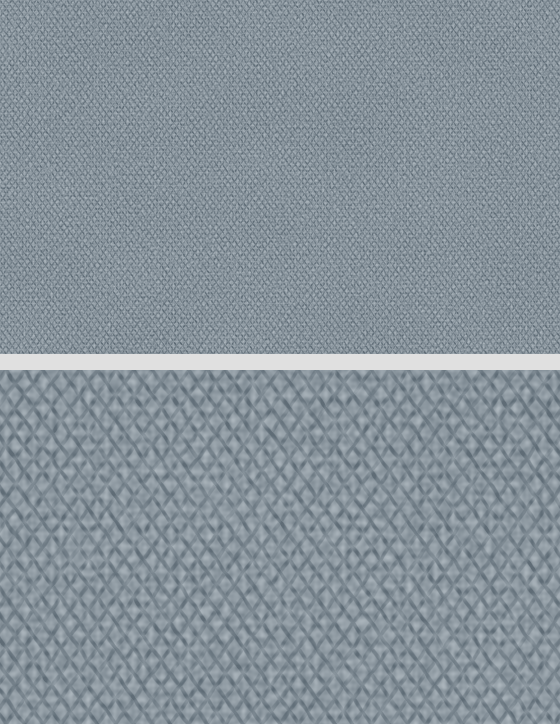
Top, the full canvas; bottom, a detail of the centre.
Give the GLSL for this texture, as a Shadertoy shader.

```glsl
// Blue-grey woven cloth: tall staggered diamonds over a fine grid of uneven threads.

const vec2  REPEATS      = vec2(92.0, 42.0);  // diamonds across and down
const vec3  SHADE        = vec3(0.395, 0.447, 0.486);
const vec3  HIGHLIGHT    = vec3(0.637, 0.677, 0.706);
const float GROOVE       = 0.13;              // half width, in diamond sides
const float GROOVE_SOFT  = 0.06;
const vec2  GROOVE_DEPTH = vec2(1.0, 0.80);   // falling and rising diagonals
const float GROOVE_WEAR  = 0.9;               // how much the grooves break up
const float BASE_TONE    = 0.25;
const float RELIEF       = 0.46;
const float SIDE_LIGHT   = 0.08;
const vec2  THREADS      = vec2(2.0, 2.0);    // threads per diamond
const float THREAD       = 0.05;
const vec2  WARP_GRAIN   = vec2(3.3, 2.4);    // fibres per diamond, upright
const vec2  WEFT_GRAIN   = vec2(2.1, 4.4);    // fibres per diamond, level
const float GRAIN        = 0.42;
const float CELL_VARY    = 0.04;
const float CLOTH_VARY   = 0.05;
const float WOBBLE       = 0.07;
const float TAU          = 6.2831853;

float hash(vec2 p) {
    vec3 h = fract(vec3(p.xyx) * 0.1031);
    h += dot(h, h.yzx + 33.33);
    return fract((h.x + h.y) * h.z);
}

// Contribution of one lattice corner with a random unit gradient.
float corner(vec2 cell, vec2 offset) {
    float angle = TAU * hash(cell);
    return dot(vec2(cos(angle), sin(angle)), offset);
}

float gradientNoise(vec2 p) {
    vec2 i = floor(p), f = fract(p), e = vec2(1.0, 0.0);
    vec2 u = f * f * f * (f * (f * 6.0 - 15.0) + 10.0);
    float low  = mix(corner(i, f), corner(i + e.xy, f - e.xy), u.x);
    float high = mix(corner(i + e.yx, f - e.yx), corner(i + 1.0, f - 1.0), u.x);
    return mix(low, high, u.y);
}

// Height of the diamonds: 1 on the raised faces, 0 in the deepest grooves.
float diamondRelief(vec2 q, vec2 depth, float pixel) {
    vec2 edge = 0.5 - abs(fract(q) - 0.5);
    float soft = max(GROOVE_SOFT, 0.4 * pixel);
    vec2 groove = 1.0 - smoothstep(vec2(GROOVE - soft), vec2(GROOVE + soft), edge);
    groove *= depth;
    return 1.0 - max(groove.x, groove.y);
}

// Short, irregular fibres running along both thread directions.
float fibreGrain(vec2 p) {
    return gradientNoise(p * WARP_GRAIN + 17.3)
         + gradientNoise(p * WEFT_GRAIN + 71.9);
}

void mainImage(out vec4 fragColor, in vec2 fragCoord) {
    vec2 p = fragCoord / iResolution.xy * REPEATS;
    float pixel = length(REPEATS / iResolution.xy);

    // Slightly uneven weave, in axes along the diamond sides
    vec2 wobble = vec2(gradientNoise(p * 1.3 + 5.1), gradientNoise(p * 1.3 + 43.7));
    vec2 w = p + WOBBLE * wobble;
    vec2 q = vec2(w.x + w.y, w.x - w.y);

    // Raised diamonds with broken grooves, lit from the upper left
    float wear = gradientNoise(p * vec2(2.1, 1.9) + 131.0);
    vec2 depth = GROOVE_DEPTH * (1.0 + GROOVE_WEAR * vec2(wear, -wear));
    float relief = diamondRelief(q, depth, pixel);
    float tone = BASE_TONE + RELIEF * relief;
    tone += SIDE_LIGHT * relief * (0.5 - fract(q.y));

    // Thread ribs fade out when too fine for the canvas
    vec2 ribs = cos(TAU * THREADS * w);
    vec2 ribFade = 1.0 - smoothstep(0.4, 0.6, THREADS * REPEATS / iResolution.xy);
    tone += THREAD * dot(ribFade, ribs);

    // Fibres, differences between diamonds, and broad clouding
    tone += GRAIN * fibreGrain(p);
    tone += CELL_VARY * (hash(floor(q) + 200.0) - 0.5);
    tone += CLOTH_VARY * gradientNoise(p / vec2(14.0, 9.0) + 9.4);

    fragColor = vec4(mix(SHADE, HIGHLIGHT, clamp(tone, -0.1, 1.15)), 1.0);
}
```
